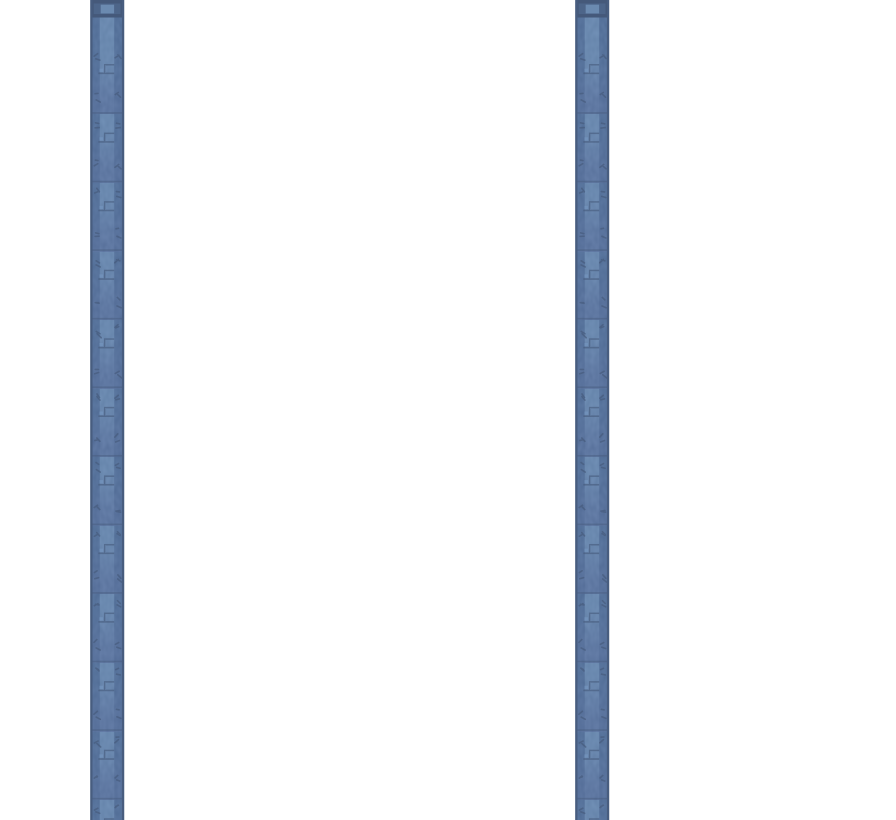
A Shadertoy shader for this background:

```glsl
// Two slim blue stone pillars with capped tops on a plain white ground.

// Layout, in design units spanning the whole canvas
const vec2  CANVAS       = vec2(768.0, 702.0);
const float PILLAR_LEFT  = 77.3;
const float PILLAR_STEP  = 415.7;
const float PILLAR_WIDTH = 29.2;
const float EDGE_WIDTH   = 2.0;
const vec2  CORE         = vec2(8.2, 20.6);   // left and right of the pale core
const float CAP_HEIGHT   = 15.0;
const float FIRST_BLOCK  = 39.3;
const float BLOCK_HEIGHT = 58.7;
const int   CRACKS       = 8;

// Colours
const vec3 GROUND = vec3(1.0);
const vec3 PALE   = vec3(0.42, 0.54, 0.69);
const vec3 STONE  = vec3(0.34, 0.45, 0.61);
const vec3 SHADE  = vec3(0.36, 0.45, 0.62);
const vec3 DARK   = vec3(0.27, 0.35, 0.48);

vec2 hash2(vec2 p) {
    vec3 q = fract(p.xyx * vec3(0.1031, 0.1030, 0.0973));
    q += dot(q, q.yzx + 33.33);
    return fract((q.xx + q.yz) * q.zy);
}

float cornerSlope(vec2 cell, vec2 offset) {
    return dot(hash2(cell) * 2.0 - 1.0, offset);
}

float gradientNoise(vec2 p) {
    vec2 i = floor(p), f = p - i;
    vec2 u = f * f * f * (f * (f * 6.0 - 15.0) + 10.0);
    vec2 e = vec2(1.0, 0.0);
    return mix(mix(cornerSlope(i, f), cornerSlope(i + e.xy, f - e.xy), u.x),
               mix(cornerSlope(i + e.yx, f - e.yx), cornerSlope(i + 1.0, f - 1.0), u.x), u.y);
}

// Share of a sample of width aa that lies between a and b
float span(float x, float a, float b, float aa) {
    return clamp((x - a) / aa + 0.5, 0.0, 1.0) - clamp((x - b) / aa + 0.5, 0.0, 1.0);
}

float box(vec2 p, vec2 lo, vec2 hi, vec2 aa) {
    return span(p.x, lo.x, hi.x, aa.x) * span(p.y, lo.y, hi.y, aa.y);
}

float segment(vec2 p, vec2 a, vec2 b) {
    vec2 d = b - a;
    return length(p - a - d * clamp(dot(p - a, d) / dot(d, d), 0.0, 1.0));
}

// Short slanted chips gathered near the top and foot of each block
float cracks(vec2 p, float row, float aa) {
    float cover = 0.0;
    for (int i = 0; i < CRACKS; i++) {
        vec2 h = hash2(vec2(float(i) * 7.0 + 3.0, row + 5.0));
        float right = float(i % 2);
        float low = float((i / 2) % 2);
        vec2 a = vec2(mix(3.0, 21.0, right) + 3.0 * h.x, mix(4.0, 39.0, low) + 8.0 * h.y);
        vec2 b = a + vec2(2.0 + 1.5 * h.y, mix(-3.0, 3.5, h.x));
        cover = max(cover, clamp((0.7 - segment(p, a, b)) / aa + 0.5, 0.0, 1.0));
    }
    return cover;
}

vec3 pillarColor(vec2 p, vec2 aa) {
    // Stacked blocks; the first one reaches up to the cap
    float row = max(floor((p.y - FIRST_BLOCK) / BLOCK_HEIGHT), 0.0);
    vec2 b = vec2(p.x, p.y - FIRST_BLOCK - row * BLOCK_HEIGHT);
    float fade = smoothstep(0.1, 0.95, b.y / BLOCK_HEIGHT);

    // Pale core that dims toward the foot of each block
    vec3 color = mix(STONE, SHADE, 0.6 * fade);
    color = mix(color, mix(PALE, SHADE, 0.75 * fade), span(p.x, CORE.x, CORE.y, aa.x));
    color += 0.035 * gradientNoise(p * vec2(0.3, 0.16));

    // Seams, carved joints and a small bright chip
    float seam = span(b.y, BLOCK_HEIGHT - 2.0, BLOCK_HEIGHT - 0.6, aa.y);
    float joints = box(b, vec2(7.0, 22.8), vec2(20.6, 24.2), aa);
    joints = max(joints, box(b, vec2(12.5, 15.5), vec2(20.6, 16.8), aa));
    joints = max(joints, box(b, vec2(11.8, 15.5), vec2(13.0, 24.0), aa));
    color = mix(color, DARK, 0.45 * seam);
    color = mix(color, DARK, 0.6 * joints);
    color = mix(color, PALE * 1.1, 0.6 * box(b, vec2(8.0, 19.5), vec2(11.0, 22.3), aa));
    color = mix(color, DARK, 0.65 * cracks(b, row, aa.x));

    // Cap with a pale inset panel
    vec3 cap = mix(DARK, STONE, 0.45 * box(p, vec2(3.0, 3.0), vec2(26.0, 12.0), aa));
    cap = mix(cap, PALE, box(p, vec2(9.0, 4.0), vec2(20.5, 11.5), aa));
    color = mix(color, cap, span(p.y, -9.0, CAP_HEIGHT, aa.y));

    // Dark outer edges
    float inner = span(p.x, EDGE_WIDTH, PILLAR_WIDTH - EDGE_WIDTH, aa.x);
    return mix(mix(DARK, STONE, 0.15), color, inner);
}

void mainImage(out vec4 fragColor, in vec2 fragCoord) {
    vec2 aa = CANVAS / iResolution.xy;
    vec2 p = fragCoord * aa;
    p.y = CANVAS.y - p.y;

    // Repeat the pillar, with each cell centred on its shaft
    float middle = 0.5 * PILLAR_WIDTH;
    float shift = p.x - PILLAR_LEFT - middle + 0.5 * PILLAR_STEP;
    p.x = mod(shift, PILLAR_STEP) - 0.5 * PILLAR_STEP + middle;

    float shaft = span(p.x, 0.0, PILLAR_WIDTH, aa.x);
    fragColor = vec4(mix(GROUND, pillarColor(p, aa), shaft), 1.0);
}
```
